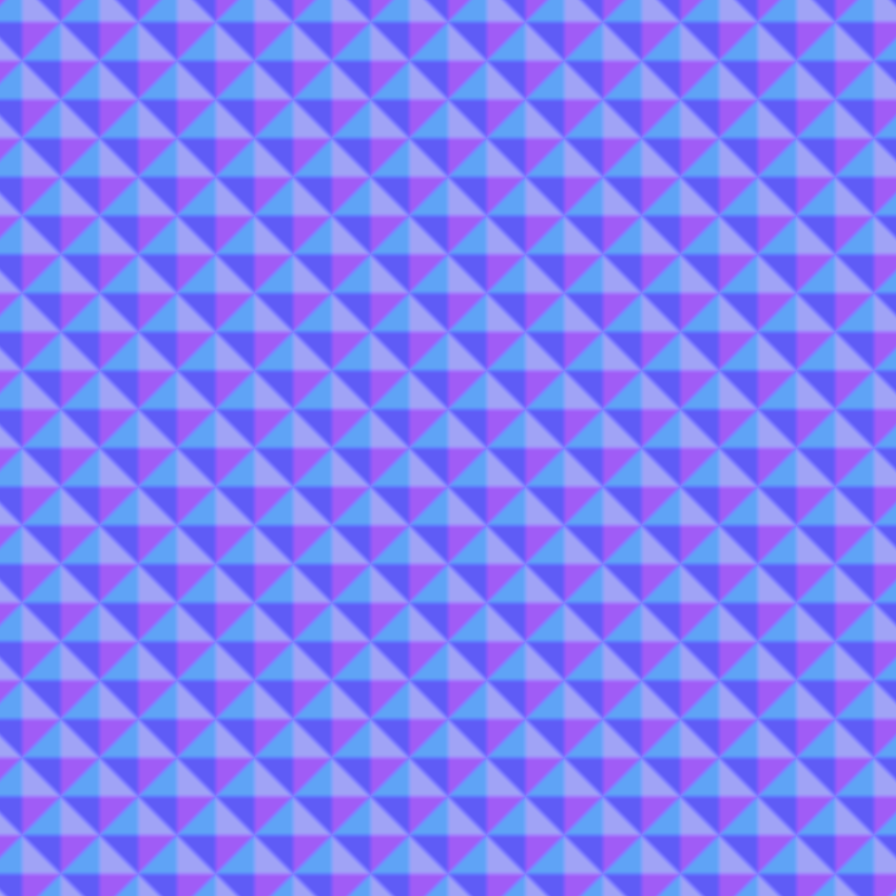
Write a WebGL 2 fragment shader that draws this texture map.

```glsl
#version 300 es
precision highp float;
// Tangent-space normal map of a studded surface: four-sided pyramids packed
// as diamonds. Each pixel is folded into its diamond, the facet slope is
// taken from the quadrant, and ridges and valleys are softly rounded.

uniform vec2 u_resolution;
out vec4 fragColor;

const float REPEATS = 11.57;            // diamond widths across the canvas
const vec2 FACET_SLOPE = vec2(0.275, 0.30);
const float RIDGE_WIDTH = 0.10;         // half width, in half diamonds
const float VALLEY_WIDTH = 0.10;

// Offset from the centre of the enclosing diamond, with |x| + |y| <= 1
vec2 diamondCell(vec2 p) {
    vec2 q = 0.5 * vec2(p.x + p.y, p.x - p.y);
    vec2 f = q - floor(q + 0.5);
    return vec2(f.x + f.y, f.x - f.y);
}

// Sign function with a smooth ramp of the given half width
vec2 softSign(vec2 v, float halfWidth) {
    return smoothstep(-halfWidth, halfWidth, v) * 2.0 - 1.0;
}

void main() {
    vec2 uv = gl_FragCoord.xy / u_resolution;
    vec2 cell = diamondCell((uv - 0.5) * 2.0 * REPEATS);
    float pixel = 2.0 * REPEATS / min(u_resolution.x, u_resolution.y);

    // Facet direction flips across the ridges through the apex
    vec2 facing = softSign(cell, max(RIDGE_WIDTH, pixel));

    // Slope flattens in the valleys between neighbouring diamonds
    float edge = (1.0 - abs(cell.x) - abs(cell.y)) * inversesqrt(2.0);
    facing *= softSign(vec2(edge), max(VALLEY_WIDTH, pixel)).x;

    // Encode the unit normal as a colour
    vec3 normal = normalize(vec3(facing * FACET_SLOPE, 1.0));
    fragColor = vec4(normal * 0.5 + 0.5, 1.0);
}
```
